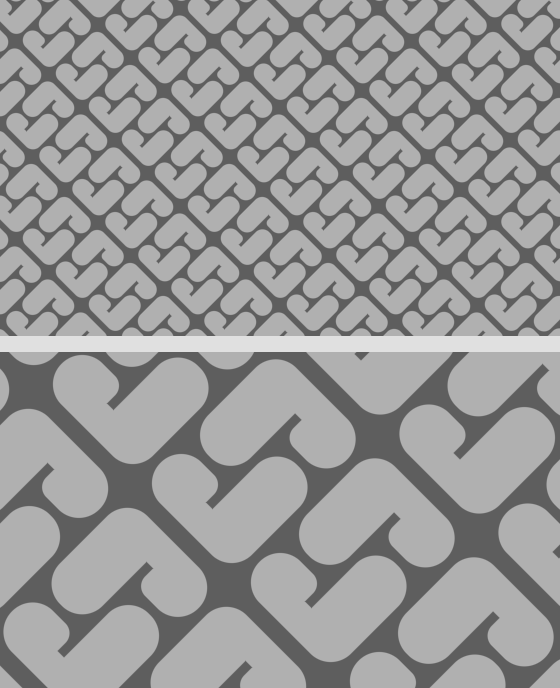
Top: the whole. Bottom: its middle third, enlarged.
Give the GLSL for this pattern, as a Shadertoy shader.

```glsl
const vec3 GROUT = vec3(0.37);
const vec3 STONE = vec3(0.69);
const float TILES_PER_WIDTH = 12.0;
const vec2 TILE = vec2(1.0, 1.5);
const vec2 PAIR_CENTRE = vec2(0.4844, 0.335);

// Signed distance to the box from lo to hi.
// radii: (left, right) bottom corners, then (left, right) top corners.
float roundedBox(vec2 p, vec2 lo, vec2 hi, vec4 radii) {
    vec2 q = p - 0.5 * (lo + hi);
    vec2 pairOfRadii = q.y < 0.0 ? radii.xy : radii.zw;
    float r = q.x < 0.0 ? pairOfRadii.x : pairOfRadii.y;
    vec2 d = abs(q) - 0.5 * (hi - lo) + r;
    return min(max(d.x, d.y), 0.0) + length(max(d, 0.0)) - r;
}

// One hooked stone: a short lobe and a long lobe joined below a slit.
float hookedStone(vec2 p, float side, float base, float slit, float r) {
    float shortLobe = roundedBox(p, vec2(-side, base), vec2(-slit, -0.27),
                                 vec4(r, 0.0, r, 0.1));
    float longLobe = roundedBox(p, vec2(slit, base), vec2(side, 0.2),
                                vec4(0.0, r, r, r));
    float bridge = roundedBox(p, vec2(-0.2, base), vec2(0.2, -0.45), vec4(0.0));
    return min(min(shortLobe, longLobe), bridge);
}

// Repeat centred on the origin.
vec2 repeatCell(vec2 p, vec2 size) {
    return p - size * floor(p / size + 0.5);
}

void mainImage(out vec4 fragColor, in vec2 fragCoord) {
    // Axes along the falling and rising diagonals
    vec2 p = fragCoord / iResolution.x - PAIR_CENTRE;
    vec2 diagonal = vec2(p.x - p.y, p.x + p.y) * inversesqrt(2.0);
    vec2 cell = repeatCell(diagonal * TILES_PER_WIDTH, TILE);

    // Two interlocking stones, turned half a circle from each other
    float d = min(hookedStone(cell, 0.463, -0.686, 0.033, 0.205),
                  hookedStone(-cell, 0.463, -0.686, 0.033, 0.205));

    float pixel = TILES_PER_WIDTH / iResolution.x;
    float cover = 1.0 - smoothstep(-0.75 * pixel, 0.75 * pixel, d);
    fragColor = vec4(mix(GROUT, STONE, cover), 1.0);
}
```
